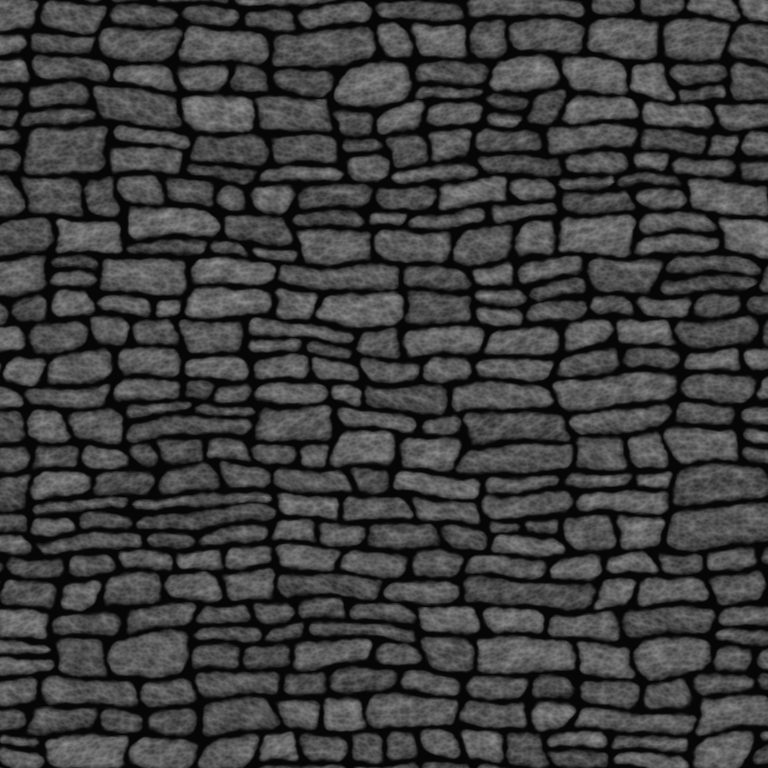
A WebGL 1 fragment shader for this texture:

```glsl
precision highp float;
// A dry stone wall of rough grey stones with deep black joints.
// Jittered courses are cut into blocks, each block is split at random into
// stones, and every stone is a tapered rounded box with cellular grain.

uniform vec2 u_resolution;

const vec2 BLOCK_SIZE = vec2(0.30, 0.092);
const float JOINT_TONE = 0.025;

float hash(vec2 p) {
  return fract(sin(dot(p, vec2(127.1, 311.7))) * 43758.55);
}

vec2 hash2(vec2 p) {
  return vec2(hash(p), hash(p + 19.3));
}

// Distance to the nearest scattered point, about 0 to 1.
float cellular(vec2 p) {
  vec2 cell = floor(p);
  float nearest = 4.0;
  for (int y = -1; y <= 1; y++) {
    for (int x = -1; x <= 1; x++) {
      vec2 id = cell + vec2(float(x), float(y));
      vec2 offset = id + hash2(id) - p;
      nearest = min(nearest, dot(offset, offset));
    }
  }
  return sqrt(nearest);
}

// Layered sines that bend the joints.
vec2 warp(vec2 p) {
  float bendX = 0.006 * sin(p.y * 41.0 + p.x * 9.0)
              + 0.003 * sin(p.y * 93.0 - p.x * 37.0);
  float bendY = 0.007 * sin(p.x * 9.0 + p.y * 5.0)
              + 0.0035 * sin(p.x * 29.0 + p.y * 23.0)
              + 0.0015 * sin(p.x * 67.0 - p.y * 51.0);
  return p + vec2(bendX, bendY);
}

// Irregular interval around t: low end, high end, index.
vec3 jitteredSpan(float t, float seed, float jitter) {
  float id = floor(t);
  if (t < id + jitter * hash(vec2(id, seed))) id -= 1.0;
  float low = id + jitter * hash(vec2(id, seed));
  float high = id + 1.0 + jitter * hash(vec2(id + 1.0, seed));
  return vec3(low, high, id);
}

// Splits the block around p into stones; shrinks low and high, returns a seed.
float findStone(vec2 p, inout vec2 low, inout vec2 high, float seed) {
  for (int i = 0; i < 5; i++) {
    vec2 size = high - low;
    vec2 chance = hash2(vec2(seed * 91.7, float(i)));
    float ratio = mix(0.34, 0.66, chance.y);
    vec2 cut = mix(low, high, ratio);
    float side = 0.0;
    if (size.y > mix(0.042, 0.105, chance.x)) {
      side = step(cut.y, p.y) + 1.0;
      if (p.y < cut.y) high.y = cut.y; else low.y = cut.y;
    } else if (size.x > mix(0.09, 0.22, chance.x)) {
      side = step(cut.x, p.x) + 3.0;
      if (p.x < cut.x) high.x = cut.x; else low.x = cut.x;
    }
    seed = hash(vec2(seed * 57.3, side + 0.5));
  }
  return seed;
}

// Signed distance to a rounded box whose four sides taper by chance.
float stoneDistance(vec2 p, vec2 low, vec2 high, float seed) {
  vec2 size = high - low;
  vec2 q = p - 0.5 * (low + high);
  vec2 edge = sign(q);
  vec2 slope = vec2(hash(vec2(seed * 31.0, edge.x)), hash(vec2(seed * 47.0, edge.y + 5.0)));
  vec2 inset = 0.0013 + 0.0055 * (0.4 + (2.0 * slope - 1.0) * q.yx / size.yx);
  float radius = min(0.006 + 0.009 * hash(vec2(seed, 8.0)), 0.4 * min(size.x, size.y));
  vec2 k = abs(q) - 0.5 * size + inset + radius;
  return length(max(k, 0.0)) + min(max(k.x, k.y), 0.0) - radius;
}

// Rough surface in three scales, centred on zero.
float grain(vec2 p, float seed) {
  vec2 q = p + 0.35 * (seed - 0.5) * p.yx + seed * 3.0;
  float rough = 0.38 * cellular(q * vec2(36.0, 62.0))
              + 0.34 * cellular(q * vec2(75.0, 125.0))
              + 0.28 * cellular(q * vec2(150.0, 190.0));
  return rough - 0.46;
}

void main() {
  vec2 uv = gl_FragCoord.xy / u_resolution.y;
  vec2 p = warp(uv);

  // Course, block, then stone
  vec3 course = jitteredSpan(p.y / BLOCK_SIZE.y, 3.0, 0.45);
  vec3 block = jitteredSpan(p.x / BLOCK_SIZE.x + hash(vec2(course.z, 7.0)), course.z + 40.0, 0.5);
  float shift = hash(vec2(course.z, 7.0));
  vec2 low = vec2(block.x - shift, course.x) * BLOCK_SIZE;
  vec2 high = vec2(block.y - shift, course.y) * BLOCK_SIZE;
  float seed = findStone(p, low, high, hash(vec2(block.z, course.z)));

  // Ragged outline
  float d = stoneDistance(p, low, high, seed);
  d += 0.004 * (cellular(uv * vec2(55.0, 75.0)) - 0.45);

  // Stone tone: own shade, light from above, grain, darker rim
  float height = (p.y - low.y) / (high.y - low.y);
  float tone = mix(0.315, 0.435, hash(vec2(seed, 2.0)));
  tone += 0.05 * (height - 0.5) + 0.40 * grain(uv, seed);
  tone *= mix(0.72, 1.0, smoothstep(0.0, 0.008, -d));

  float cover = 1.0 - smoothstep(-0.0025, 0.0025, d);
  gl_FragColor = vec4(vec3(mix(JOINT_TONE, tone, cover)), 1.0);
}
```
